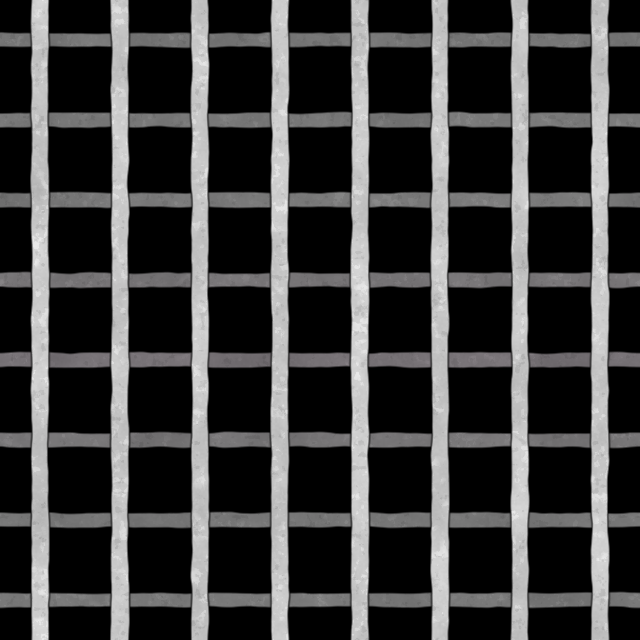
A WebGL 1 fragment shader for this pattern:

```glsl
precision highp float;
// Worn grid of pale upright bars laid over dim grey crossbars on black.

uniform vec2 u_resolution;

#define REPEATS 8.0
#define UPRIGHT_HALF 0.112
#define CROSS_HALF 0.096
#define WOBBLE 0.030
#define RIM 0.024
#define UPRIGHT_GREY 0.785
#define CROSS_GREY 0.465
#define RIM_GREY 0.30
#define CLOUDING 0.15
#define SPECKLE 0.075
#define TINT 0.022

float hash(vec2 p, float seed) {
    vec3 q = fract(vec3(p.xyx + seed * 7.31) * vec3(0.1031, 0.1030, 0.0973));
    q += dot(q, q.yzx + 33.33);
    return fract((q.x + q.y) * q.z);
}

// Value noise that wraps after a whole number of lattice cells.
float wrapNoise(vec2 p, vec2 period, float seed) {
    vec2 i = floor(p);
    vec2 f = fract(p);
    f = f * f * (3.0 - 2.0 * f);
    vec2 a = mod(i, period);
    vec2 b = mod(i + 1.0, period);
    return mix(mix(hash(a, seed), hash(vec2(b.x, a.y), seed), f.x),
               mix(hash(vec2(a.x, b.y), seed), hash(b, seed), f.x), f.y);
}

float tiledNoise(vec2 uv, vec2 period, float seed) {
    return wrapNoise(uv * period, period, seed);
}

float fbm(vec2 uv, vec2 period, float seed) {
    float sum = 0.0;
    float weight = 0.5;
    for (int octave = 0; octave < 4; octave++) {
        sum += weight * tiledNoise(uv, period, seed + float(octave));
        period *= 2.0;
        weight *= 0.5;
    }
    return sum / 0.9375;
}

// Signed distance to a row of bars in cell units; each edge wavers on its own.
float barDistance(float across, float along, float halfWidth, float seed) {
    float cell = across * REPEATS;
    float offset = fract(cell) - 0.5;
    float edge = floor(cell) * 2.0 + step(0.0, offset);
    float slow = wrapNoise(vec2(edge, along * 28.0), vec2(REPEATS * 2.0, 28.0), seed);
    float quick = wrapNoise(vec2(edge, along * 72.0), vec2(REPEATS * 2.0, 72.0), seed + 1.0);
    return abs(offset) - halfWidth - WOBBLE * (0.75 * slow + 0.25 * quick - 0.5);
}

// Brightness change from broad clouds, fine grain, pale flakes and dark pits.
float wear(vec2 uv, vec2 cloudPeriod, float seed) {
    float cloud = fbm(uv, cloudPeriod, seed) - 0.5;
    float patches = smoothstep(0.40, 0.70, fbm(uv, vec2(40.0), seed + 10.0));
    float flakes = smoothstep(0.56, 0.68, fbm(uv, vec2(120.0), seed + 20.0));
    float pits = smoothstep(0.64, 0.76, fbm(uv, vec2(104.0), seed + 30.0));
    float grain = tiledNoise(uv, vec2(320.0), seed + 40.0) - 0.5;
    return CLOUDING * cloud + SPECKLE * (flakes * (0.3 + 0.7 * patches)
         - 0.8 * pits + 0.3 * grain + 0.3 * (patches - 0.5));
}

float rimShade(float dist) {
    return mix(RIM_GREY, 1.0, smoothstep(0.0, RIM, -dist));
}

void main() {
    vec2 uv = gl_FragCoord.xy / u_resolution;
    float pixel = REPEATS / min(u_resolution.x, u_resolution.y);

    float upright = barDistance(uv.x, uv.y, UPRIGHT_HALF, 3.0);
    float crossbar = barDistance(uv.y, uv.x, CROSS_HALF, 11.0);

    // Crossbars, faintly violet around one height and shaded beside uprights.
    float violet = pow(0.5 + 0.5 * cos(6.28319 * (uv.y - 0.45)), 6.0);
    float crossGrey = CROSS_GREY + 0.55 * wear(uv, vec2(14.0, 16.0), 50.0) - 0.02 * violet;
    vec3 crossColor = crossGrey * (1.0 + TINT * violet * vec3(1.0, -1.0, 0.6));
    float contact = mix(0.55, 1.0, smoothstep(0.0, RIM, upright));
    crossColor *= rimShade(crossbar) * contact;

    // Uprights, lighter and more heavily worn, lying on top.
    float uprightGrey = UPRIGHT_GREY + wear(uv, vec2(16.0, 10.0), 120.0);
    vec3 uprightColor = vec3(uprightGrey * rimShade(upright));

    float crossMask = 1.0 - smoothstep(-0.5 * pixel, 0.5 * pixel, crossbar);
    float uprightMask = 1.0 - smoothstep(-0.5 * pixel, 0.5 * pixel, upright);
    vec3 color = mix(crossColor * crossMask, uprightColor, uprightMask);
    gl_FragColor = vec4(clamp(color, 0.0, 1.0), 1.0);
}
```
